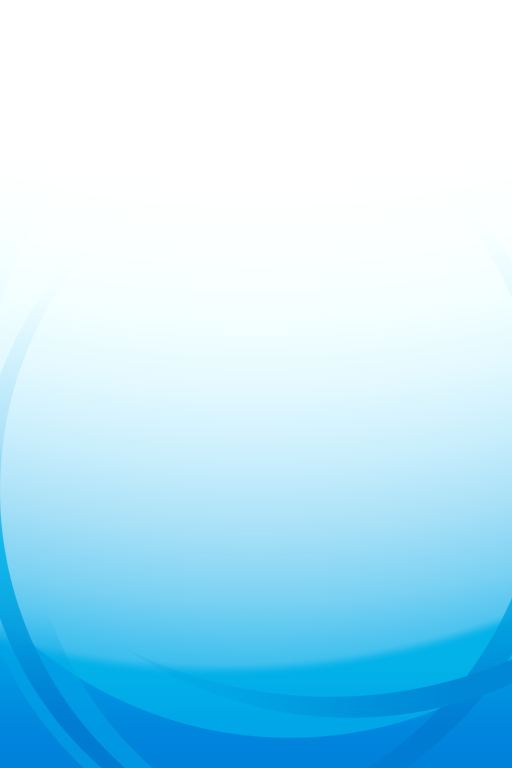
Reproduce this background procedurally as a Shadertoy shader.

```glsl
// Circles: centre x, centre y, radius (canvas width = 1, y runs down to 1.5)
const vec3 HALO = vec3(0.727, 0.820, 0.762);
const vec3 LEFT_INNER = vec3(0.727, 0.957, 0.727);
const vec3 LEFT_OUTER = vec3(0.662, 0.971, 0.703);
const vec3 LEFT_GLOW = vec3(0.662, 0.971, 0.727);
const vec3 INNER_GLOW = vec3(0.781, 0.957, 0.727);
const vec3 RIGHT_INNER = vec3(0.318, 0.875, 0.742);
const vec3 RIGHT_OUTER = vec3(0.369, 0.895, 0.738);
const vec3 SWEEP_TOP = vec3(0.645, 0.463, 0.898);
const vec3 SWEEP_LOW = vec3(0.684, 0.621, 0.781);
const vec3 POOL = vec3(0.566, 0.660, 0.781);
const vec3 SEA = vec3(0.430, -0.352, 1.660);

// Sky ramp, evenly spaced from SKY_START
const float SKY_START = 0.352;
const float SKY_STEP = 0.137;
const float SKY_BOWL = 0.06;
const vec3 SKY[8] = vec3[8](
    vec3(1.0), vec3(0.985, 1.0, 1.0),
    vec3(0.955, 1.0, 1.0), vec3(0.89, 0.975, 1.0),
    vec3(0.79, 0.935, 0.99), vec3(0.66, 0.88, 0.97),
    vec3(0.48, 0.82, 0.95), vec3(0.22, 0.74, 0.93));

const vec3 CYAN = vec3(0.01, 0.70, 0.91);
const vec3 AZURE = vec3(0.0, 0.65, 0.91);
const vec3 DEEP_TOP = vec3(0.0, 0.61, 0.89);
const vec3 DEEP_LOW = vec3(0.0, 0.51, 0.86);
const vec3 RIBBON_LOW = vec3(0.0, 0.48, 0.82);
const vec3 SWEEP_LIGHT = vec3(0.0, 0.64, 0.89);
const vec3 SWEEP_DARK = vec3(0.0, 0.53, 0.84);
const float RIBBON_SHIFT = 0.12;

// Coverage of a disc with a soft edge
float disc(vec2 p, vec3 circle, float softness) {
    float d = circle.z - distance(p, circle.xy);
    return smoothstep(-softness, softness, d);
}

// Part of disc a that lies outside disc b
float crescent(vec2 p, vec3 a, vec3 b, float softness) {
    return disc(p, a, softness) * (1.0 - disc(p, b, softness));
}

vec3 skyColor(float y) {
    float t = clamp((y - SKY_START) / SKY_STEP, 0.0, 6.999);
    int i = int(t);
    return mix(SKY[i], SKY[i + 1], fract(t));
}

// Ribbons start as tinted sky and sink into deep blue
vec3 ribbonColor(float y, float bowlY) {
    vec3 c = mix(skyColor(bowlY + RIBBON_SHIFT), CYAN, smoothstep(0.85, 1.10, y));
    return mix(c, RIBBON_LOW, smoothstep(1.05, 1.45, y));
}

void mainImage(out vec4 fragColor, in vec2 fragCoord) {
    vec2 uv = fragCoord / iResolution.xy;
    vec2 p = vec2(uv.x, 1.5 * (1.0 - uv.y));
    float edge = 0.8 / iResolution.x;

    // Bowl-shaped sky
    float side = 2.0 * p.x - 1.0;
    float bowlY = p.y + SKY_BOWL * side * side;
    vec3 color = skyColor(bowlY);

    // Pale halo at the upper left
    float haloFade = smoothstep(0.30, 0.60, p.y) * (1.0 - disc(p, HALO, 0.008));
    color = mix(color, skyColor(bowlY + 0.07), haloFade * (1.0 - smoothstep(0.9, 1.1, p.y)));

    // Cyan water, with a deeper layer below
    vec3 water = mix(CYAN, AZURE, smoothstep(1.27, 1.44, p.y));
    color = mix(color, water, 1.0 - disc(p, SEA, 0.014));
    vec3 deep = mix(DEEP_TOP, DEEP_LOW, smoothstep(1.25, 1.49, p.y));
    float deepMask = (1.0 - disc(p, POOL, edge)) * smoothstep(1.19, 1.32, p.y);
    color = mix(color, deep, deepMask);

    // Light rims beside the left ribbon
    float rim = crescent(p, LEFT_GLOW, LEFT_OUTER, edge)
              + crescent(p, LEFT_INNER, INNER_GLOW, edge);
    color = mix(color, AZURE, 0.55 * rim * smoothstep(1.18, 1.34, p.y));

    // Side ribbons
    vec3 ribbon = ribbonColor(p.y, bowlY);
    float right = crescent(p, RIGHT_OUTER, RIGHT_INNER, edge);
    color = mix(color, ribbon, 0.85 * right * smoothstep(0.34, 0.56, p.y));

    // Sweep across the water
    float sweep = crescent(p, SWEEP_LOW, SWEEP_TOP, edge);
    vec3 sweepColor = mix(SWEEP_LIGHT, SWEEP_DARK, smoothstep(0.4, 0.95, p.x));
    sweep *= smoothstep(0.15, 0.65, p.x) * smoothstep(1.1, 1.2, p.y);
    color = mix(color, sweepColor, sweep);

    float left = crescent(p, LEFT_OUTER, LEFT_INNER, edge);
    color = mix(color, ribbon, 0.9 * left * smoothstep(0.46, 0.74, p.y));

    fragColor = vec4(color, 1.0);
}
```
